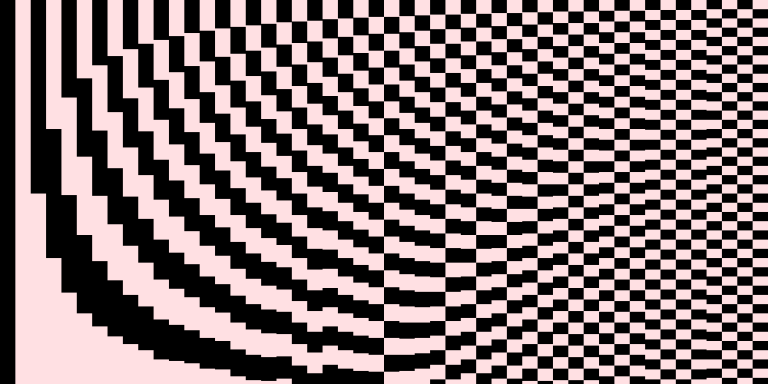
This pattern is drawn by a Shadertoy shader. Its source:

```glsl
// Fifty columns of two-tone bars, hung from the top edge, whose bars get
// shorter to the right. Bar heights snap to a coarse grid, so neighbouring
// columns join into stepped curves that slip and break into a checker.

// Share of pink in one column; depth runs from 0 at the top to 1 at the bottom.
float columnTone(float column, float depth, float pixelHeight) {
    // About 1/column of the canvas, snapped to 500 rows plus two rows of slack
    float barHeight = (floor(500.0 / max(column, 1.0) + 0.01) + 2.0) / 500.0;

    // Even bars are black and odd bars pink; each column swaps the start
    float phase = depth / barHeight + column;
    float fromBlackCentre = abs(mod(phase + 0.5, 2.0) - 1.0);
    float edgeDistance = (fromBlackCentre - 0.5) * barHeight;
    return clamp(0.5 + edgeDistance / pixelHeight, 0.0, 1.0);
}

void mainImage(out vec4 fragColor, in vec2 fragCoord) {
    vec2 uv = fragCoord / iResolution.xy;
    float depth = 1.0 - uv.y;
    float pixelHeight = 1.0 / iResolution.y;

    // Blend the two columns beside the nearest border over one pixel
    float x = uv.x * 50.0;
    float border = floor(x + 0.5);
    float rightShare = clamp(0.5 + (x - border) * iResolution.x / 50.0, 0.0, 1.0);
    float tone = mix(columnTone(border - 1.0, depth, pixelHeight),
                     columnTone(border, depth, pixelHeight), rightShare);

    vec3 black = vec3(0.0);
    vec3 pink = vec3(1.0, 0.88, 0.89);
    fragColor = vec4(mix(black, pink, tone), 1.0);
}
```
